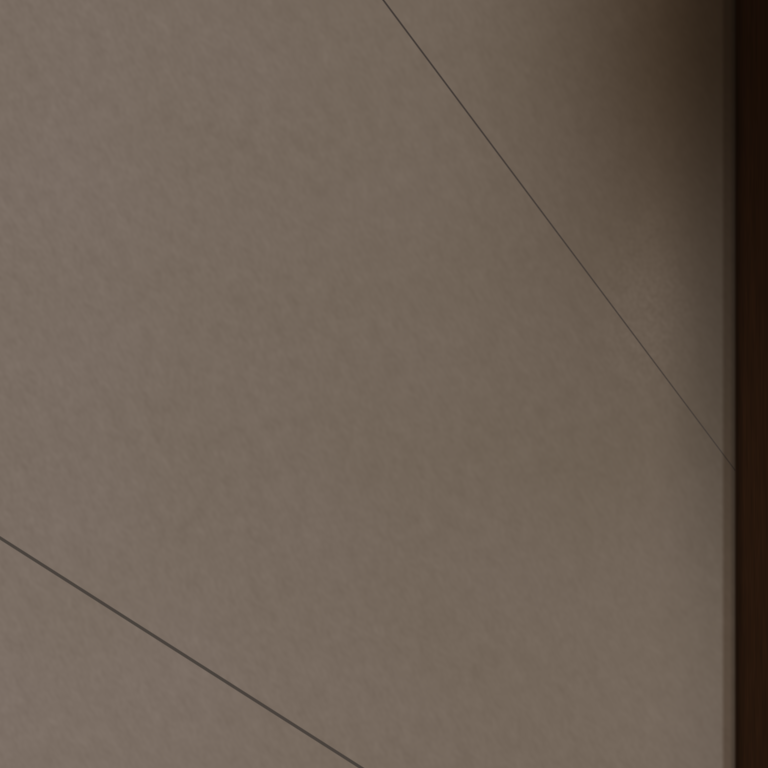
Give the GLSL for this texture, as a three.js fragment shader.

```glsl
varying vec2 vUv;

vec2 gradientAt(vec2 cell) {
  vec2 h = fract(sin(vec2(dot(cell, vec2(127.1, 311.7)), dot(cell, vec2(269.5, 183.3)))) * 43758.5);
  return h * 2.0 - 1.0;
}

float gradientNoise(vec2 p) {
  vec2 i = floor(p), f = fract(p);
  vec2 u = f * f * f * (f * (f * 6.0 - 15.0) + 10.0);
  vec2 e = vec2(1.0, 0.0);
  float low = mix(dot(gradientAt(i), f), dot(gradientAt(i + e), f - e), u.x);
  float high = mix(dot(gradientAt(i + e.yx), f - e.yx), dot(gradientAt(i + 1.0), f - 1.0), u.x);
  return mix(low, high, u.y);
}

float segmentDistance(vec2 p, vec2 a, vec2 b) {
  vec2 ab = b - a;
  return length(p - a - ab * clamp(dot(p - a, ab) / dot(ab, ab), 0.0, 1.0));
}

float seam(vec2 p, vec2 a, vec2 b, float halfWidth) {
  return 1.0 - smoothstep(halfWidth - 0.0012, halfWidth + 0.0012, segmentDistance(p, a, b));
}

// Brushed plaster: octaves stretched along a steep falling diagonal
float plasterGrain(vec2 p) {
  vec2 along = normalize(vec2(0.5, -0.87));
  vec2 q = vec2(dot(p, along), dot(p, vec2(-along.y, along.x)));
  float sum = 0.0, weight = 0.4;
  vec2 scale = vec2(28.0, 46.0);
  for (int i = 0; i < 3; i++) {
    sum += weight * gradientNoise(q * scale + float(i) * 17.3);
    scale *= 2.0;
  }
  return sum;
}

void main() {
  vec2 p = vUv;

  // Wall tone, dimming towards the upper right
  vec3 wall = mix(vec3(0.476, 0.426, 0.386), vec3(0.448, 0.398, 0.350), smoothstep(0.0, 0.7, p.x));
  wall -= 0.022 * smoothstep(0.5, 0.95, p.x) * smoothstep(0.1, 0.6, p.y);
  wall += vec3(0.010, 0.009, 0.010) * smoothstep(0.45, 0.0, p.y);
  wall += vec3(0.008, 0.007, 0.012) * gradientNoise(p * 6.0 + 3.0);
  wall += 0.042 * plasterGrain(p) * mix(1.0, 0.65, p.x);

  // Faint sheen beside the upper seam
  vec2 sheen = (p - vec2(0.845, 0.61)) / vec2(0.06, 0.12);
  wall += 0.022 * exp(-dot(sheen, sheen)) * (1.0 + 1.2 * gradientNoise(p * 170.0));

  // Corner shadow and soft darkening by the post
  vec2 corner = vec2(max(0.96 - p.x, 0.0) / 0.32, (1.0 - p.y) / 0.56);
  float shadow = exp(-2.4 * dot(corner, corner));
  float edgeShade = smoothstep(0.84, 0.96, p.x) * mix(0.07, 0.22, smoothstep(0.1, 0.6, p.y));
  wall *= 1.0 - edgeShade;
  wall *= 1.0 - shadow * vec3(0.50, 0.57, 0.65);

  // Seams, the upper one thinning with distance
  float upperSeam = seam(p, vec2(0.496, 1.004), vec2(0.957, 0.388), mix(0.0013, 0.0008, p.x));
  float lowerSeam = seam(p, vec2(-0.01, 0.306), vec2(0.48, -0.006), 0.0020);
  wall = mix(wall, vec3(0.235, 0.210, 0.195), upperSeam * mix(0.95, 0.7, smoothstep(0.5, 0.95, p.x)));
  wall = mix(wall, vec3(0.265, 0.242, 0.222), lowerSeam * 0.92);

  // Narrow trim
  float trim = smoothstep(0.938, 0.945, p.x);
  wall *= 1.0 - trim * vec3(0.20, 0.24, 0.28);
  wall *= 1.0 - 0.22 * smoothstep(0.949, 0.957, p.x);

  // Dark wooden post with vertical fibres
  float fibre = gradientNoise(p * vec2(210.0, 9.0)) + 0.6 * gradientNoise(p * vec2(420.0, 30.0));
  vec3 wood = mix(vec3(0.145, 0.086, 0.048), vec3(0.092, 0.048, 0.022), smoothstep(0.3, 1.0, p.y));
  wood *= 1.0 + 0.18 * fibre;
  wood *= mix(0.65, 1.0, smoothstep(0.956, 0.972, p.x));

  vec3 color = mix(wall, wood, smoothstep(0.955, 0.960, p.x));
  gl_FragColor = vec4(color, 1.0);
}
```
